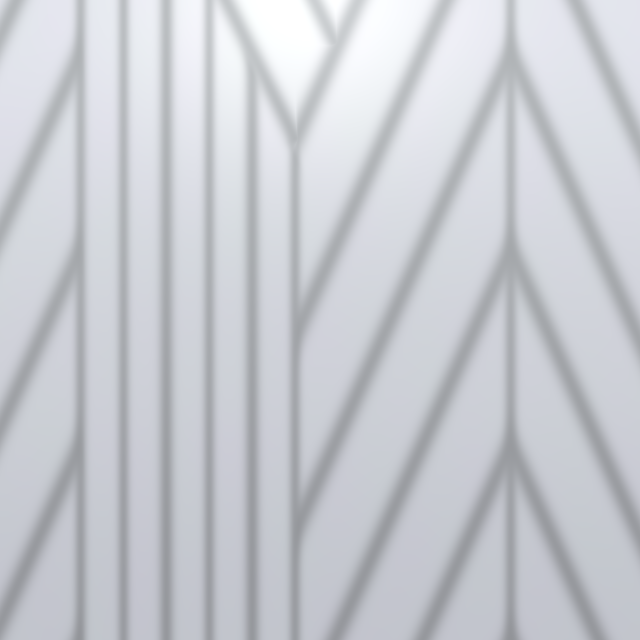
Give the GLSL for this pattern, as a Shadertoy shader.

```glsl
// Pale panelled wall of chevron boards and upright slats, lit softly from the top.

const float SLOPE = 2.22;      // steepness of the slanted joints
const float PERIOD = 0.306;    // vertical distance between slanted joints
const float APEX_Y = 0.917;    // height of the topmost chevron tip
const float SLAT_LEFT = 0.126;
const float SLAT_STEP = 0.067;
const float SLAT_COUNT = 5.0;
const float SPINE_X = 0.798;   // upright where the right chevrons meet
const float SLANT_WIDTH = 0.0162;
const float UPRIGHT_WIDTH = 0.0100;

vec2 hashGradient(vec2 cell) {
    float angle = 6.2832 * fract(sin(dot(cell, vec2(127.1, 311.7))) * 4375.85);
    return vec2(cos(angle), sin(angle));
}

float gradientNoise(vec2 p) {
    vec2 i = floor(p), f = fract(p);
    vec2 u = f * f * f * (f * (f * 6.0 - 15.0) + 10.0);
    vec2 e = vec2(0.0, 1.0);
    float low = mix(dot(hashGradient(i), f), dot(hashGradient(i + e.yx), f - e.yx), u.x);
    float high = mix(dot(hashGradient(i + e), f - e), dot(hashGradient(i + 1.0), f - 1.0), u.x);
    return mix(low, high, u.y);
}

// Blurred groove profile: 1 on the joint, fading like a bell curve
float groove(float dist, float width) {
    float d = dist / width;
    return exp(-d * d);
}

float segmentDistance(vec2 p, vec2 a, vec2 b) {
    vec2 pa = p - a, ba = b - a;
    return length(pa - ba * clamp(dot(pa, ba) / dot(ba, ba), 0.0, 1.0));
}

// Distance to stacked chevrons whose tips point up at the apex
float chevronDistance(vec2 p, vec2 apex) {
    float v = p.y - apex.y + SLOPE * abs(p.x - apex.x);
    v = (fract(v / PERIOD + 0.5) - 0.5) * PERIOD;
    return abs(v) / sqrt(1.0 + SLOPE * SLOPE);
}

// Backdrop: vertical falloff, a lamp glow and a faint colour drift
vec3 wallColor(vec2 p) {
    vec3 color = mix(vec3(0.760, 0.770, 0.802), vec3(0.818, 0.830, 0.856), smoothstep(-0.05, 0.6, p.y));
    color = mix(color, vec3(0.888, 0.896, 0.928), smoothstep(0.45, 1.0, p.y));
    vec2 fromLamp = (p - vec2(0.485, 1.02)) / vec2(0.24, 0.24);
    color += vec3(0.128, 0.128, 0.100) * exp(-dot(fromLamp, fromLamp));
    float drift = gradientNoise(p * vec2(13.0, 6.0) + 3.7);
    return color + drift * vec3(0.006, -0.008, 0.008);
}

vec3 grooveColor(vec2 p) {
    vec3 color = mix(vec3(0.565, 0.573, 0.590), vec3(0.675, 0.690, 0.700), smoothstep(0.0, 1.0, p.y));
    vec2 fromLamp = (p - vec2(0.5, 1.02)) / vec2(0.22, 0.20);
    return color + 0.10 * exp(-dot(fromLamp, fromLamp));
}

void mainImage(out vec4 fragColor, in vec2 fragCoord) {
    vec2 p = fragCoord / iResolution.xy;
    float slatRight = SLAT_LEFT + SLAT_STEP * SLAT_COUNT;
    vec2 valley = vec2(slatRight, 0.785);

    // Slanted boards to either side of the slats
    float leftSide = 1.0 - smoothstep(SLAT_LEFT - 0.004, SLAT_LEFT + 0.008, p.x);
    float rightSide = smoothstep(slatRight - 0.006, slatRight + 0.006, p.x);
    float slant = leftSide * groove(chevronDistance(p, vec2(SLAT_LEFT, APEX_Y)), SLANT_WIDTH);
    slant = max(slant, rightSide * groove(chevronDistance(p, vec2(SPINE_X, APEX_Y)), SLANT_WIDTH));

    // Folded boards above the slats
    float fold = segmentDistance(p, valley, vec2(0.348, 1.01));
    fold = min(fold, segmentDistance(p, vec2(0.523, 0.935), vec2(0.486, 1.01)));
    slant = max(slant, groove(fold, SLANT_WIDTH * 0.9));

    // Upright joints, alternately fine and wide, ending under the fold
    float index = clamp(round((p.x - SLAT_LEFT) / SLAT_STEP), 0.0, SLAT_COUNT);
    float wide = step(1.5, index) * (1.0 - mod(index, 2.0));
    float slatWidth = UPRIGHT_WIDTH * mix(0.95, 1.15, wide);
    float slat = groove(p.x - SLAT_LEFT - index * SLAT_STEP, slatWidth) * mix(0.80, 0.88, wide);
    float foldY = valley.y + 1.97 * (valley.x - p.x);
    slat *= 1.0 - smoothstep(foldY - 0.035, foldY + 0.012, p.y);
    float spine = 0.76 * groove(p.x - SPINE_X, UPRIGHT_WIDTH);
    float upright = max(slat, spine);

    float joint = 1.0 - (1.0 - slant * 0.88) * (1.0 - upright);
    vec3 color = mix(wallColor(p), grooveColor(p), joint);
    fragColor = vec4(clamp(color, 0.0, 1.0), 1.0);
}
```
